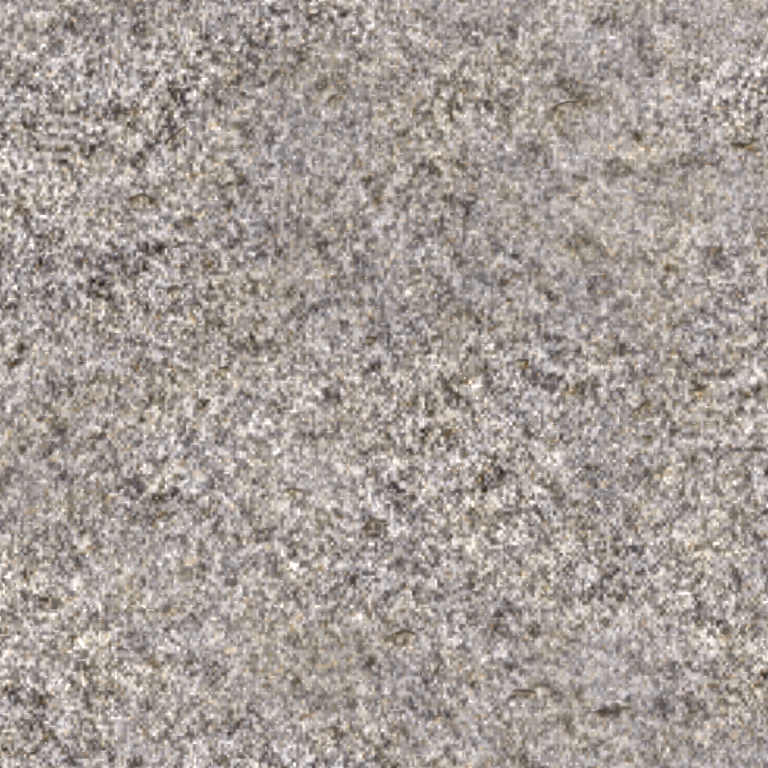
A Shadertoy shader for this texture:

```glsl
// Rough grey stone: fine mineral grain summed from several noise layers,
// with darker mottling, pale and tan specks, and scattered short crevices
// that each have a shadowed upper lip and a tan hollow beneath.

float hash(vec2 p) {
    return fract(sin(dot(p, vec2(127.1, 311.7))) * 43758.5);
}

// Smooth value noise centred on zero
float noise(vec2 p) {
    vec2 i = floor(p), f = fract(p);
    f = f * f * (3.0 - 2.0 * f);
    float low = mix(hash(i), hash(i + vec2(1, 0)), f.x);
    float high = mix(hash(i + vec2(0, 1)), hash(i + vec2(1, 1)), f.x);
    return mix(low, high, f.y) - 0.5;
}

vec2 rotate(vec2 p, float a) {
    float c = cos(a), s = sin(a);
    return vec2(c * p.x + s * p.y, c * p.y - s * p.x);
}

// x: dark lip, y: tan hollow below it
vec2 crevices(vec2 uv) {
    const float cells = 9.0;
    vec2 home = floor(uv * cells), result = vec2(0.0);
    vec2 ragged = vec2(noise(uv * 95.0), noise(uv * 70.0 + 31.0)) * 0.011;
    for (int y = -1; y <= 1; y++)
    for (int x = -1; x <= 1; x++) {
        vec2 id = home + vec2(x, y);
        vec2 jitter = vec2(hash(id + 3.7), hash(id + 8.1));
        vec2 q = uv + ragged - (id + jitter) / cells;
        q = rotate(q, mix(-0.3, 0.6, hash(id + 15.3)));
        float halfLength = mix(0.008, 0.034, pow(hash(id + 22.9), 2.0));
        q.y += 7.0 * q.x * q.x;
        float taper = 1.0 - smoothstep(0.5 * halfLength, halfLength, abs(q.x));
        float strength = smoothstep(0.3, 1.0, hash(id + 41.2)) * taper;
        float lip = exp(-pow(q.y / 0.0028, 2.0));
        float hollow = smoothstep(-0.018, -0.004, q.y) * (1.0 - smoothstep(-0.002, 0.003, q.y));
        result = max(result, strength * vec2(lip, hollow));
    }
    return result;
}

void mainImage(out vec4 fragColor, in vec2 fragCoord) {
    vec2 uv = fragCoord / iResolution.y;
    vec2 tilted = rotate(uv, 0.45);

    // Grain, slightly stretched upright, rougher in some areas than others
    float roughness = 1.0 + 0.6 * noise(uv * vec2(5.0, 8.0) + 60.0);
    float grain = 0.36 * noise(uv * vec2(245.0, 205.0))
                + 0.27 * noise(tilted * 135.0 + 17.0)
                + 0.13 * noise(uv * vec2(75.0, 55.0) + 9.0);
    float patches = 0.07 * noise(tilted * 13.0 + 5.0) + 0.05 * noise(uv * 5.0 + 80.0);
    float tone = 0.627 + grain * roughness + patches;

    // Small dark blotches and pale crystals
    tone -= 0.13 * smoothstep(0.16, 0.38, noise(tilted * 58.0 + 43.0));
    tone += 0.17 * smoothstep(0.27, 0.43, noise(uv * 185.0 + 71.0)) * roughness;

    // Grey shifts between violet and warm, with sparse tan flecks
    vec3 color = tone + vec3(0.024, -0.006, -0.026);
    float warmth = noise(tilted * 160.0 + 29.0) + 0.7 * noise(uv * 24.0 + 52.0);
    color += warmth * vec3(0.018, 0.006, -0.05);
    float fleck = smoothstep(0.28, 0.44, noise(uv * 150.0 + 97.0));
    color += fleck * vec3(0.045, 0.005, -0.05);

    // Crevices
    vec2 crack = crevices(uv);
    color -= crack.y * vec3(0.08, 0.10, 0.15);
    color = mix(color, vec3(0.27, 0.235, 0.19), 0.72 * crack.x);

    fragColor = vec4(clamp(color, 0.0, 1.0), 1.0);
}
```
